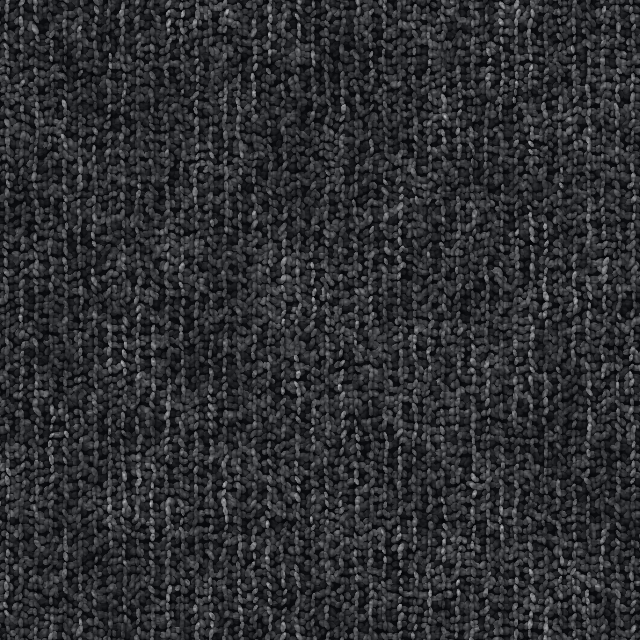
Reproduce this texture procedurally as a WebGL 2 fragment shader.

```glsl
#version 300 es
precision highp float;
// Charcoal loop-pile carpet: dark, leaning yarn loops fill the ground, and
// narrow columns of pale stitches run over them. Both are jittered lattices of
// domed ellipses, shaded by height, fibre noise and broad tonal mottling.

uniform vec2 u_resolution;
out vec4 fragColor;

vec3 hash3(vec2 p) {
  vec3 q = fract(p.xyx * vec3(0.1031, 0.1030, 0.0973));
  q += dot(q, q.yxz + 33.33);
  return fract((q.xxy + q.yzz) * q.zyx);
}

float noise(vec2 p) {
  vec2 i = floor(p), f = fract(p);
  f = f * f * (3.0 - 2.0 * f);
  float low = mix(hash3(i).x, hash3(i + vec2(1, 0)).x, f.x);
  float high = mix(hash3(i + vec2(0, 1)).x, hash3(i + vec2(1, 1)).x, f.x);
  return mix(low, high, f.y);
}

// Lattice of yarn tufts: x = shading, y = coverage, z = random tone
vec3 tufts(vec2 p, vec2 pitch, vec2 radius, vec2 jitter, float lean, float seed) {
  vec3 result = vec3(0.0);
  float top = 0.0;
  for (int i = -1; i <= 1; i++) {
    float column = floor(p.x / pitch.x) + float(i);
    float shift = hash3(vec2(column, seed)).x;
    for (int j = -1; j <= 1; j++) {
      float row = floor(p.y / pitch.y - shift) + float(j);
      vec3 place = hash3(vec2(column, row) + seed);
      vec3 look = hash3(vec2(row, column) + seed + 57.0);
      vec2 centre = (vec2(column, row + shift) + 0.5 + jitter * (place.xy - 0.5)) * pitch;

      // Each tuft leans and is sized on its own
      float angle = lean * (place.z - 0.3);
      if (mod(column, 2.0) > 0.5) angle = -angle;
      float c = cos(angle), s = sin(angle);
      vec2 d = mat2(c, -s, s, c) * (p - centre);
      d /= radius * mix(0.8, 1.2, look.y);
      float height = 1.0 - dot(d, d);
      float rank = height * mix(0.8, 1.2, look.z);
      if (rank > top) {
        top = rank;
        float dome = 0.35 + 0.65 * sqrt(height);
        float light = 1.0 + 0.28 * dot(d, vec2(-0.4, 0.8));
        float strands = 0.75 + 0.5 * noise(d * vec2(1.5, 3.0) + place.xy * 90.0);
        result = vec3(dome * light * strands, smoothstep(0.0, 0.35, height), look.x);
      }
    }
  }
  return result;
}

void main() {
  vec2 uv = gl_FragCoord.xy / u_resolution.y;

  // One unit is the distance between stitch columns, which wander slightly
  vec2 p = uv * 44.0;
  p += 0.22 * (vec2(noise(p * 0.6), noise(p * 0.6 + 40.0)) - 0.5);

  // Broad mottling and fine fuzz
  float patches = 0.6 * noise(uv * 9.0 + 3.0) + 0.4 * noise(uv * 23.0 + 70.0);
  float mottle = 0.72 + 0.56 * patches;
  float fuzz = 0.72 + 0.56 * noise(p * 5.5 + 20.0);

  // Ground loops over the dark backing
  vec3 loops = tufts(p, vec2(0.5, 0.55), vec2(0.35, 0.27), vec2(0.4, 0.5), 1.5, 11.0);
  float loopTone = mix(0.11, 0.34, loops.z) * loops.x * mottle;
  float value = mix(0.045, loopTone, loops.y);

  // Pale stitches, fading out in some stretches of a column
  vec3 stitches = tufts(p, vec2(1.0, 0.6), vec2(0.17, 0.34), vec2(0.16, 0.25), 0.9, 83.0);
  float stretch = noise(vec2(floor(p.x) * 7.3, p.y * 0.35));
  float stitchTone = mix(0.24, 0.56, 0.55 * stitches.z + 0.45 * stretch);
  stitchTone *= stitches.x * mix(0.85, 1.15, patches);

  // Shade the furrow beside each stitch column, then lay the stitches on top
  float furrow = 1.0 - smoothstep(0.14, 0.32, abs(fract(p.x) - 0.5));
  value *= 1.0 - 0.4 * furrow;
  value = mix(value, stitchTone, stitches.y * mix(0.65, 1.0, stretch));
  value *= fuzz;

  fragColor = vec4(clamp(value + vec3(-0.004, 0.0, 0.012), 0.0, 1.0), 1.0);
}
```
